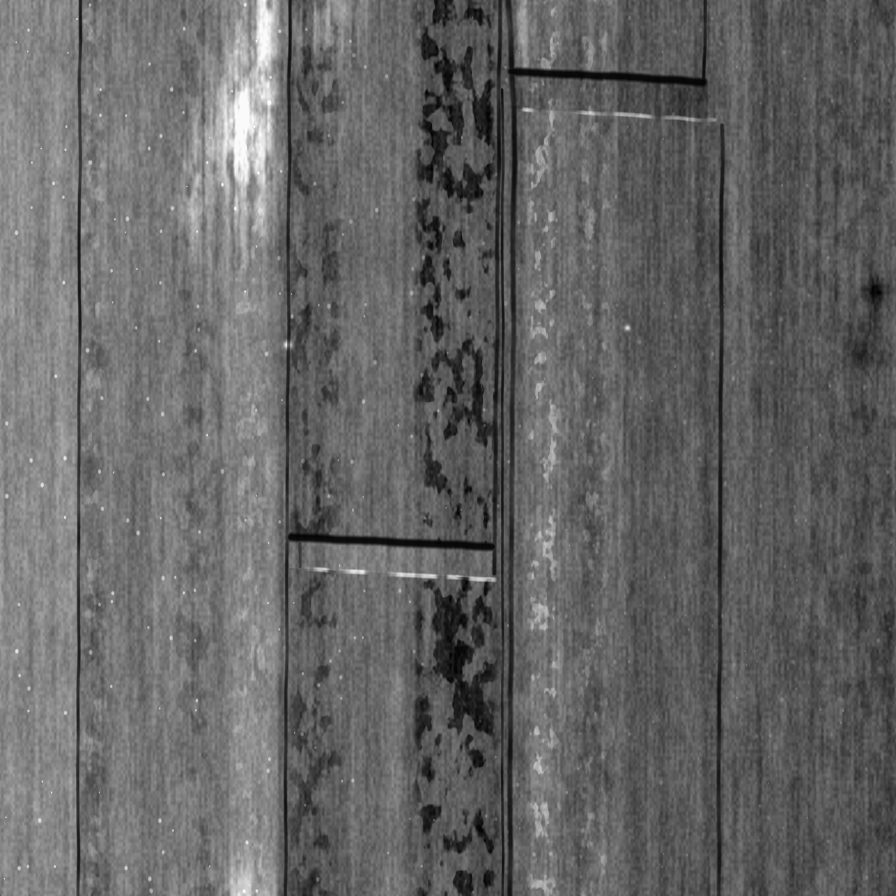
This texture is drawn by a Shadertoy shader. Its source:

```glsl
// Weathered grey floorboards: long vertical planks with dark seams and two butt joints.
// Plank tones, stretched value noise and soft blotches make the wood; segment distances
// draw the joints; cellular flecks add dust and chips.
#define GRAIN 0.19
#define STREAK 0.17
#define BLOTCH 0.24
#define WORN 0.50
#define SEAM_DEPTH 0.82
#define FLECK 0.30
#define FLECK_CELLS 75.0

float hash(vec2 p) {
    vec3 q = fract(vec3(p.xyx) * 0.1031);
    q += dot(q, q.yzx + 33.33);
    return fract((q.x + q.y) * q.z);
}

float noise(vec2 p) {
    vec2 i = floor(p), f = fract(p);
    f = f * f * (3.0 - 2.0 * f);
    return mix(mix(hash(i), hash(i + vec2(1, 0)), f.x),
               mix(hash(i + vec2(0, 1)), hash(i + 1.0), f.x), f.y);
}

float layered(vec2 p) {
    float sum = 0.0, amp = 0.55;
    for (int i = 0; i < 3; i++) {
        sum += amp * noise(p);
        p = p * 2.03 + 17.3;
        amp *= 0.5;
    }
    return sum;
}

float band(float x, float lo, float hi, float soft) {
    return smoothstep(lo - soft, lo + soft, x) * (1.0 - smoothstep(hi - soft, hi + soft, x));
}

float blob(vec2 p, vec2 centre, vec2 radius) {
    vec2 d = (p - centre) / radius;
    return exp(-dot(d, d));
}

// Soft coverage of a line from s.xy to s.zw with half width w
float stroke(vec2 p, vec4 s, float w) {
    vec2 a = p - s.xy, b = s.zw - s.xy;
    float d = length(a - b * clamp(dot(a, b) / dot(b, b), 0.0, 1.0));
    return 1.0 - smoothstep(w * 0.4, w * 1.4 + 0.6 / iResolution.y, d);
}

// Small pale chips, one candidate per cell
float flecks(vec2 p) {
    vec2 g = p * FLECK_CELLS, id = floor(g);
    vec2 c = 0.3 + 0.4 * vec2(hash(id + 3.1), hash(id + 8.7));
    float size = mix(0.08, 0.23, hash(id + 5.9));
    float d = length((fract(g) - c) * vec2(1.0, 0.75));
    return step(0.93, hash(id)) * (1.0 - smoothstep(size * 0.3, size, d));
}

// Broad tone across the boards
float plankTone(vec2 p) {
    float t = mix(0.49, 0.45, smoothstep(0.086, 0.09, p.x));
    t += 0.09 * band(p.x, 0.26, 0.302, 0.015);
    t = mix(t, 0.385, smoothstep(0.305, 0.325, p.x));
    t += 0.045 * band(p.x, 0.385, 0.455, 0.015);
    t -= 0.035 * band(p.x, 0.463, 0.555, 0.006);
    t = mix(t, 0.39, smoothstep(0.568, 0.574, p.x));
    t += 0.06 * band(p.x, 0.588, 0.622, 0.006);
    t = mix(t, 0.335, smoothstep(0.68, 0.72, p.x));
    t += 0.05 * band(p.x, 0.808, 0.84, 0.012);
    return t + 0.03 * blob(p, vec2(0.05, 0.55), vec2(0.2, 0.5));
}

void mainImage(out vec4 fragColor, in vec2 fragCoord) {
    vec2 p = fragCoord / iResolution.xy;
    float tone = plankTone(p);

    // Long streaks, fibres and fine tooth
    float streak = noise(p * vec2(150.0, 2.5)) * 0.6 + noise(p * vec2(330.0, 7.0) + 40.0) * 0.4;
    float fibre = noise(p * vec2(340.0, 55.0)) * 0.45 + noise(p * vec2(390.0, 260.0)) * 0.55;
    tone += STREAK * (streak - 0.5) + GRAIN * (fibre - 0.5);
    tone += 0.10 * (layered(p * vec2(45.0, 18.0)) - 0.48);

    // Slivers of board next to the two butt joints
    float lowSliver = band(p.x, 0.323, 0.553, 0.001) *
                      band(p.y + 0.052 * (p.x - 0.323), 0.366, 0.401, 0.001);
    float highSliver = band(p.x, 0.573, 0.79, 0.001) *
                       band(p.y + 0.054 * (p.x - 0.57), 0.879, 0.920, 0.001);

    // Dark pitting gathered in vertical bands
    float pitted = band(p.x, 0.465, 0.553, 0.012) + 0.65 * band(p.x, 0.325, 0.38, 0.014);
    pitted += 0.35 * (band(p.x, 0.092, 0.12, 0.01) + band(p.x, 0.195, 0.24, 0.015));
    pitted += 0.25 * smoothstep(0.83, 0.96, p.x) + 0.2 * band(p.x, 0.575, 0.68, 0.02);
    float pits = smoothstep(0.49, 0.66, layered(p * vec2(88.0, 52.0)) +
                 0.16 * (noise(p * vec2(18.0, 7.0)) - 0.5));
    tone -= BLOTCH * pits * pitted * (1.0 - lowSliver);
    tone += 0.06 * lowSliver - 0.06 * highSliver;

    // Worn pale patches broken up by the grain
    float worn = 1.1 * blob(p, vec2(0.272, 0.85), vec2(0.034, 0.10));
    worn += 0.65 * blob(p, vec2(0.217, 0.79), vec2(0.014, 0.07));
    worn += 0.75 * blob(p, vec2(0.298, 0.98), vec2(0.012, 0.10));
    worn += 0.5 * blob(p, vec2(0.36, 0.99), vec2(0.04, 0.055));
    worn += 0.45 * blob(p, vec2(0.27, 0.0), vec2(0.04, 0.04));
    worn += 0.5 * blob(p, vec2(0.58, 0.97), vec2(0.012, 0.05));
    float chips = layered(p * vec2(110.0, 38.0)) * 0.6 + streak * 0.4;
    tone += WORN * worn * smoothstep(0.25, 0.62, chips);
    float specks = smoothstep(0.54, 0.72, layered(p * vec2(120.0, 70.0)));
    float speckled = band(p.x, 0.59, 0.622, 0.008) + 0.6 * band(p.x, 0.645, 0.68, 0.01);
    speckled += 0.5 * band(p.x, 0.09, 0.115, 0.01) + 0.5 * band(p.x, 0.26, 0.30, 0.01);
    tone += 0.22 * specks * speckled;
    tone += FLECK * flecks(p) * mix(1.0, 0.35, smoothstep(0.1, 0.8, p.x));

    // Knots and single chips
    tone -= 0.20 * (blob(p, vec2(0.98, 0.677), vec2(0.013)) + blob(p, vec2(0.676, 0.125), vec2(0.006, 0.015)));
    tone -= 0.13 * (blob(p, vec2(0.962, 0.61), vec2(0.011, 0.016)) + blob(p, vec2(0.678, 0.86), vec2(0.005, 0.012)));
    tone += 0.7 * blob(p, vec2(0.3215, 0.615), vec2(0.0045)) + 0.6 * blob(p, vec2(0.7005, 0.634), vec2(0.003));

    // Long seams, slightly wavering, then the butt joints with pale lips
    vec4 seams[8] = vec4[8](
        vec4(0.0895, 1.0, 0.087, 0.0), vec4(0.3235, 1.0, 0.3185, 0.0),
        vec4(0.558, 1.0, 0.552, 0.36), vec4(0.567, 1.0, 0.574, 0.88),
        vec4(0.574, 0.88, 0.569, 0.0), vec4(0.787, 1.0, 0.786, 0.91),
        vec4(0.806, 0.86, 0.802, 0.0), vec4(0.561, 0.9, 0.561, 0.0));
    float halfWidth[8] = float[8](0.0015, 0.0016, 0.002, 0.003, 0.0026, 0.0016, 0.002, 0.0012);
    vec2 q = p + vec2(0.0016 * (noise(vec2(p.y * 22.0, 4.0)) - 0.5), 0.0);
    float gap = 0.0;
    for (int i = 0; i < 8; i++) {
        float wear = 0.6 + 0.4 * noise(vec2(p.y * 30.0, float(i) * 9.0));
        gap = max(gap, wear * stroke(q, seams[i], halfWidth[i]));
    }
    vec2 r = p + vec2(0.0, 0.002 * (noise(vec2(p.x * 45.0, 2.0)) - 0.5));
    float lip = stroke(r, vec4(0.333, 0.366, 0.553, 0.353), 0.0022);
    lip = max(lip, 0.8 * stroke(r, vec4(0.585, 0.878, 0.797, 0.866), 0.002));
    tone += 0.42 * lip * smoothstep(0.15, 0.75, noise(vec2(p.x * 75.0, 6.0)));
    gap = max(gap, 0.5 * stroke(r, vec4(0.335, 0.398, 0.335, 0.368), 0.0015));
    gap = max(gap, 1.1 * stroke(r, vec4(0.325, 0.401, 0.549, 0.390), 0.0045));
    gap = max(gap, 1.1 * stroke(r, vec4(0.571, 0.9205, 0.785, 0.909), 0.0045));
    tone *= 1.0 - SEAM_DEPTH * gap;

    fragColor = vec4(vec3(clamp(tone, 0.02, 0.98)), 1.0);
}
```
